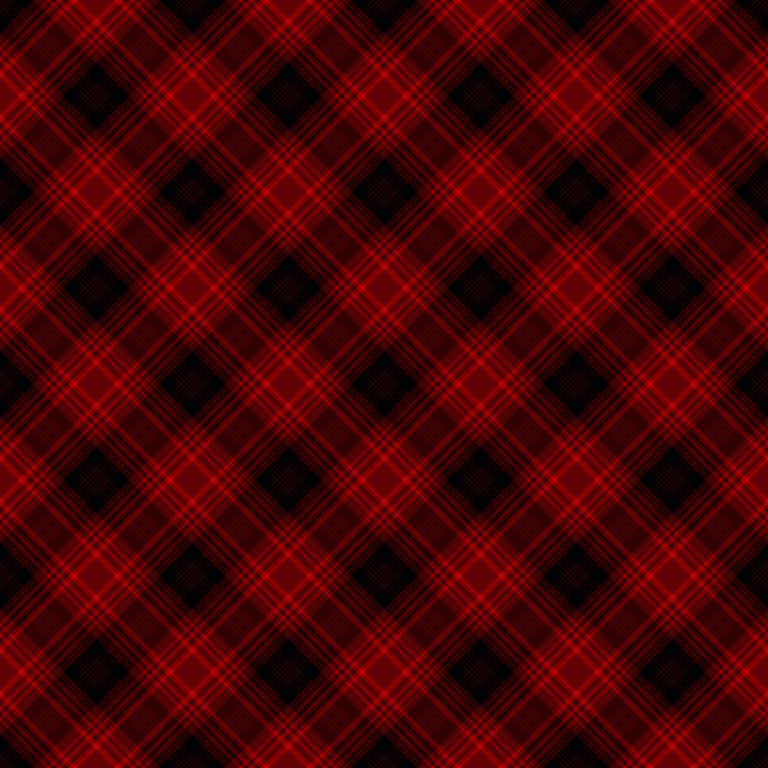
A WebGL 2 fragment shader for this pattern:

```glsl
#version 300 es
precision highp float;

uniform vec2 u_resolution;
out vec4 fragColor;

const float THREADS = 48.0;  // threads per stripe repeat
const float REPEATS = 4.0;   // repeats across and down

float hash(float n, float seed) {
    return fract(sin(n * 12.9898 + seed * 78.233) * 43758.5453);
}

// Soft random threads that wrap over the whole canvas
float threadNoise(float t, float seed) {
    float x = t * THREADS;
    float i = floor(x);
    float wrap = THREADS * REPEATS;
    float a = hash(mod(i, wrap), seed);
    float b = hash(mod(i + 1.0, wrap), seed);
    return mix(a, b, smoothstep(0.0, 1.0, x - i));
}

float softLine(float d, float center, float width) {
    float x = (d - center) / width;
    return exp(-x * x);
}

float band(float d, float start, float end) {
    return smoothstep(start - 0.006, start + 0.006, d)
         * (1.0 - smoothstep(end - 0.006, end + 0.006, d));
}

// Red given by one set of stripes: black at whole t, red at half t
float stripes(float t, float seed) {
    float d = abs(fract(t + 0.5) - 0.5);
    float threads = mix(threadNoise(d, 3.0), threadNoise(t, seed), 0.25);
    float pinstripe = 0.5 + 0.5 * cos(6.28318 * d / 0.03);

    // Solid and threaded bands
    float red = 0.004;
    red += 0.085 * band(d, -0.1, 0.072) * pinstripe * pinstripe * (0.5 + threads);
    red += band(d, 0.17, 0.245) * (0.03 + 0.15 * threads * (0.5 + pinstripe));
    red += band(d, 0.245, 0.37) * (0.10 + 0.15 * threads + 0.05 * pinstripe);
    red += 0.185 * band(d, 0.37, 0.6);

    // Bright lines
    red += 0.20 * softLine(d, 0.388, 0.017);
    red += 0.11 * softLine(d, 0.305, 0.009);
    red += 0.09 * softLine(d, 0.255, 0.008);

    // Dark gaps beside them
    red *= 1.0 - 0.55 * softLine(d, 0.345, 0.008);
    red *= 1.0 - 0.50 * softLine(d, 0.280, 0.007);
    return red;
}

void main() {
    vec2 p = gl_FragCoord.xy / u_resolution * REPEATS;

    // Two diagonal sets of stripes laid over each other
    float red = stripes(p.x + p.y, 1.0) + stripes(p.x - p.y, 2.0);
    float glow = smoothstep(0.5, 0.95, red);
    vec3 color = vec3(red, 0.004 + 0.05 * glow, 0.006 + 0.02 * red + 0.03 * glow);
    fragColor = vec4(color, 1.0);
}
```
